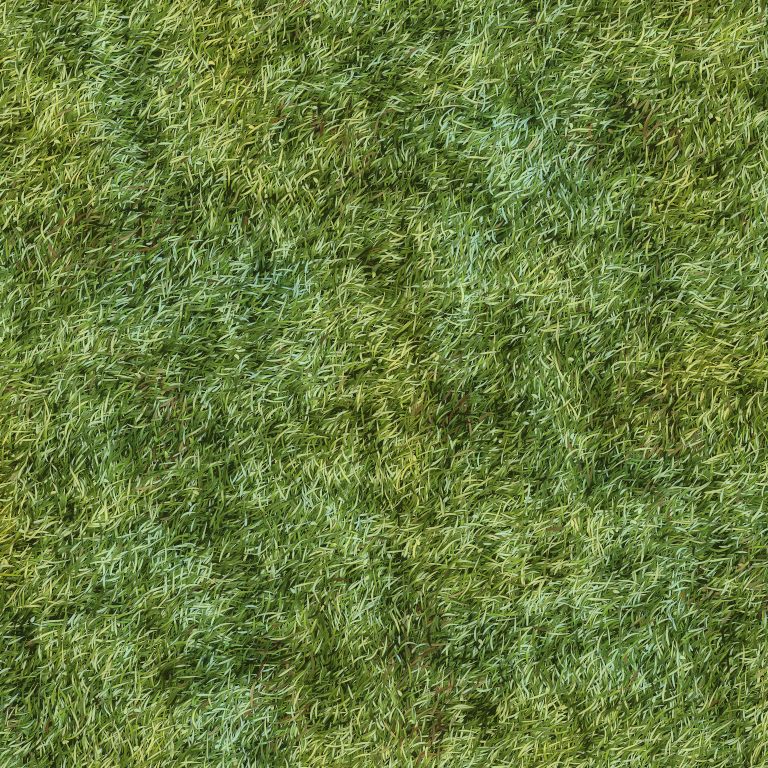
Write a Shadertoy shader that draws this texture.

```glsl
const int LAYERS = 32;
const float CELL = 0.024;
const vec3 SOIL = vec3(0.15, 0.18, 0.07);
const vec3 SHADE = vec3(0.14, 0.18, 0.07);
const vec3 DEEP = vec3(0.25, 0.34, 0.10);
const vec3 GRASS = vec3(0.36, 0.48, 0.15);
const vec3 OLIVE = vec3(0.42, 0.50, 0.26);
const vec3 BRIGHT = vec3(0.48, 0.62, 0.19);
const vec3 PALE = vec3(0.67, 0.76, 0.53);
const vec3 STRAW = vec3(0.56, 0.50, 0.30);
const vec3 RUST = vec3(0.42, 0.29, 0.13);

vec4 hash4(vec3 p) {
    vec4 q = fract(p.xyzx * vec4(0.1031, 0.1030, 0.0973, 0.1099));
    q += dot(q, q.wzxy + 33.33);
    return fract((q.xxyz + q.yzzw) * q.zywx);
}

// Layered, turned sines give soft irregular patches in about -1..1
float patches(vec2 p, float scale) {
    vec2 q = p * scale;
    float sum = 0.0, weight = 0.5;
    for (int i = 0; i < 3; i++) {
        q = mat2(0.8, 0.6, -0.6, 0.8) * q + 1.7;
        q += 0.7 * sin(q.yx * 1.3);
        sum += weight * sin(q.x) * cos(q.y * 1.1);
        q *= 1.7;
        weight *= 0.65;
    }
    return sum * 1.4;
}

// Tone 0..1 runs from shaded stems to sunlit tips
vec3 grassRamp(float tone) {
    vec3 c = mix(SHADE, DEEP, smoothstep(0.03, 0.19, tone));
    c = mix(c, GRASS, smoothstep(0.19, 0.42, tone));
    c = mix(c, OLIVE, smoothstep(0.52, 0.63, tone));
    c = mix(c, BRIGHT, smoothstep(0.63, 0.77, tone));
    return mix(c, PALE, smoothstep(0.79, 0.96, tone));
}

// x: signed distance to a bent, tapered blade, y: position from root to tip
vec2 blade(vec2 p, float angle, float halfLen, float halfWidth, float bend) {
    float c = cos(angle), s = sin(angle);
    vec2 q = vec2(c * p.x + s * p.y, c * p.y - s * p.x);
    float u = q.x / halfLen;
    float across = abs(q.y - bend * halfLen * (u * u - 0.3));
    float taper = sqrt(max(1.0 - u * u, 0.0)) * (1.0 - 0.35 * u);
    float d = max(across - halfWidth * taper, abs(q.x) - halfLen);
    return vec2(d, clamp(0.5 + 0.5 * u, 0.0, 1.0));
}

// Warmth turns the green from cool to yellow, dryness adds litter
vec3 bladeColor(vec4 rnd, float tone, float warmth, float dryness) {
    vec3 c = grassRamp(clamp(tone, 0.0, 1.0));
    float hue = rnd.x - 0.5 + 0.6 * warmth;
    c *= 1.0 + hue * vec3(0.14, 0.0, -0.28);
    float dry = step(0.992 - 0.16 * dryness, rnd.y);
    vec3 litter = mix(RUST, STRAW, step(0.35, rnd.z)) * (0.7 + 0.5 * rnd.w);
    return mix(c, litter, dry * 0.75);
}

// Paints one layer of scattered blades; the four nearest cells suffice
vec3 bladeLayer(vec3 col, vec2 p, float layer, float lean, float light, float warmth,
                float dryness, float px) {
    float depth = layer / float(LAYERS - 1);
    vec2 g = p / CELL + hash4(vec3(layer, 7.0, 3.0)).xy * 9.0;
    vec2 id = floor(g);
    for (int k = 0; k < 4; k++) {
        vec2 cell = id + vec2(k & 1, k >> 1);
        vec4 rnd = hash4(vec3(cell + 50.0, layer * 3.7 + 1.0));
        vec4 alt = fract(rnd.wzyx * 23.7 + rnd.yxwz * 11.3);
        float leaf = step(0.96, alt.x);
        float halfLen = mix(0.009 + 0.008 * alt.y, 0.0045, leaf);
        float halfWidth = mix(0.0008 + 0.0008 * alt.z, 0.0022, leaf);
        float angle = lean + (rnd.z - 0.5) * 1.8 + leaf * (alt.w - 0.5) * 3.0;
        vec2 offset = (g - cell - 0.6 * (rnd.xy - 0.5)) * CELL;
        vec2 b = blade(offset, angle, halfLen, halfWidth, (alt.w - 0.6) * 0.5);

        // Contact shadow, then the blade itself
        if (b.x < 0.0018) {
            col *= 1.0 - 0.17 * smoothstep(0.0018, 0.0, b.x);
            float tone = 0.66 + 1.2 * (rnd.w - 0.5) + 0.35 * (depth - 0.7);
            tone += 0.28 * (b.y - 0.5) + light;
            float cover = clamp(0.5 - b.x / px, 0.0, 1.0);
            col = mix(col, bladeColor(alt.yzwx, tone, warmth, dryness), cover);
        }
    }
    return col;
}

void mainImage(out vec4 fragColor, in vec2 fragCoord) {
    vec2 p = fragCoord / iResolution.y;
    float px = 1.0 / iResolution.y;

    // Tufts share a lean, a light level, a hue and a dryness
    float lean = 0.85 + 0.55 * patches(p + 3.1, 13.0);
    float light = 0.20 * patches(p + 8.4, 42.0) + 0.15 * patches(p + 1.3, 14.0);
    float warmth = patches(p + 6.2, 9.0);
    float dryness = smoothstep(0.25, 0.9, patches(p + 5.7, 12.0));

    vec3 col = mix(SOIL, RUST * 0.7, 0.5 * dryness);
    for (int i = 0; i < LAYERS; i++) {
        col = bladeLayer(col, p, float(i), lean, light - 0.08 * dryness, warmth, dryness, px);
    }
    // Tufts also shade everything between their blades
    col *= 1.07 + 0.35 * light;
    fragColor = vec4(col, 1.0);
}
```
